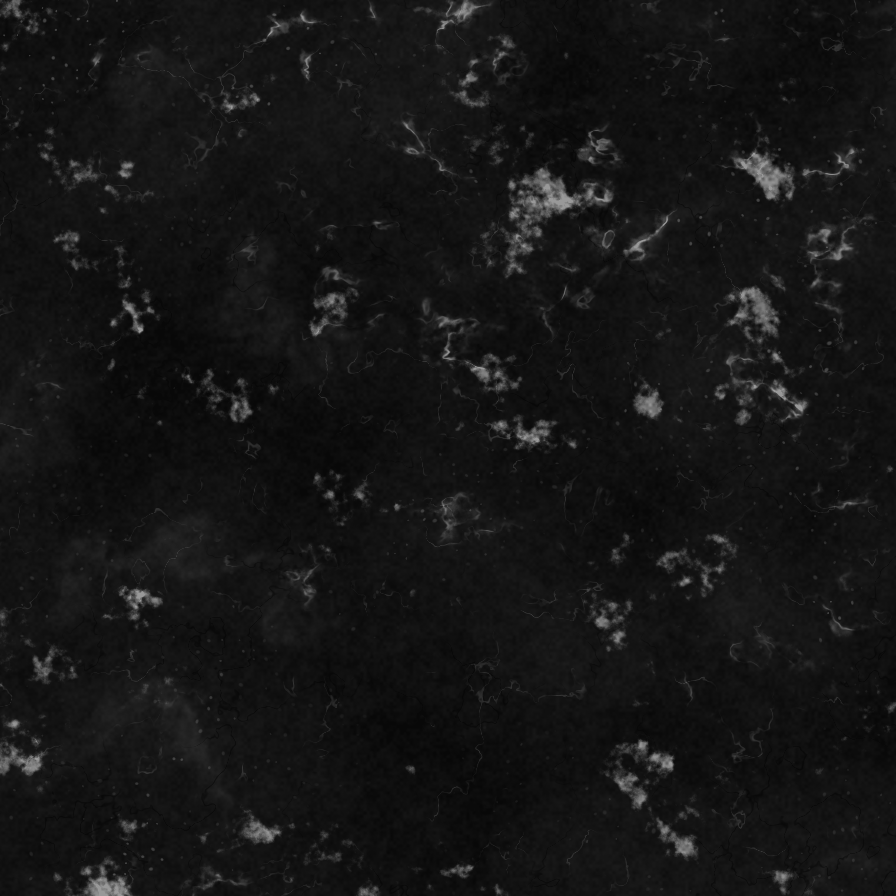
Reproduce this texture procedurally as a three.js fragment shader.

```glsl
varying vec2 vUv;

// Tones
const float STONE_TONE = 0.066;
const float CLOUD_GAIN = 0.075;
const float GRAIN_GAIN = 0.034;
const float WISP_GAIN = 0.042;
const float PATCH_GAIN = 0.26;
const float VEIN_GAIN = 0.27;
const float HALO_GAIN = 0.10;
const float THREAD_GAIN = 0.09;
const float SPECK_GAIN = 0.20;
const float CRACK_DEPTH = 0.4;

// Feature frequencies, in cycles per canvas
const float CLOUD_SCALE = 6.0;
const float WISP_SCALE = 4.2;
const float CLUSTER_SCALE = 5.5;
const float PATCH_SCALE = 12.5;
const float VEIN_SCALE = 13.0;
const float BREAK_SCALE = 15.0;
const float MOTTLE_SCALE = 85.0;
const float SPECK_SCALE = 75.0;
const float GRAIN_SCALE = 270.0;

// Shape controls
const float WARP_AMOUNT = 0.055;
const float VEIN_WIDTH = 0.022;
const float HALO_WIDTH = 0.085;
const float SPECK_SHARE = 0.22;
const vec2 PATCH_RANGE = vec2(0.66, 0.83);
const vec2 STRETCH = vec2(0.85, 1.15);

float hash(vec2 cell) {
  vec3 q = fract(vec3(cell.xyx) * 0.1031);
  q += dot(q, q.yzx + 33.33);
  return fract((q.x + q.y) * q.z);
}

float valueNoise(vec2 p) {
  vec2 cell = floor(p);
  vec2 f = fract(p);
  f = f * f * (3.0 - 2.0 * f);
  float low = mix(hash(cell), hash(cell + vec2(1.0, 0.0)), f.x);
  float high = mix(hash(cell + vec2(0.0, 1.0)), hash(cell + 1.0), f.x);
  return mix(low, high, f.y);
}

// Rotated octaves, normalised to 0..1
float fbm(vec2 p) {
  float sum = 0.0;
  float weight = 0.516;
  for (int i = 0; i < 5; i++) {
    p = mat2(1.6, 1.2, -1.2, 1.6) * p + 17.3;
    sum += weight * valueNoise(p * 0.5);
    weight *= 0.5;
  }
  return sum;
}

// Thin line where the field crosses its middle value
float contour(float field, float width) {
  return 1.0 - smoothstep(0.0, width, abs(field - 0.5));
}

// One small dot in some of the cells
float specks(vec2 p) {
  vec2 cell = floor(p);
  vec2 centre = 0.25 + 0.5 * vec2(hash(cell + 11.0), hash(cell + 57.0));
  float radius = mix(0.1, 0.24, hash(cell + 83.0));
  float dotShape = 1.0 - smoothstep(0.3 * radius, radius, length(fract(p) - centre));
  return dotShape * step(hash(cell + 29.0), SPECK_SHARE);
}

void main() {
  vec2 uv = vUv;
  vec2 warp = vec2(fbm(uv * 10.0 + 3.1), fbm(uv * 10.0 + 41.7)) - 0.5;
  vec2 p = uv + WARP_AMOUNT * warp;
  float mottle = fbm(uv * MOTTLE_SCALE + 71.0);
  float crumble = smoothstep(0.25, 0.75, mottle);
  float grain = valueNoise(uv * GRAIN_SCALE) - 0.5;

  // Dark stone with soft clouds
  float tone = STONE_TONE + CLOUD_GAIN * (fbm(p * CLOUD_SCALE + 7.0) - 0.5);
  tone += GRAIN_GAIN * (0.8 * grain + 1.2 * (mottle - 0.5));

  // Faint slanted wisps
  vec2 slanted = vec2(uv.x + uv.y, 1.5 * (uv.y - uv.x)) * 0.7 + 1.6 * WARP_AMOUNT * warp;
  float wisp = contour(fbm(slanted * WISP_SCALE + 23.0), 0.09);
  tone += WISP_GAIN * wisp * wisp * (0.5 + mottle) * smoothstep(0.38, 0.68, fbm(uv * 6.0 + 90.0));

  // Hairline cracks
  float crack = contour(fbm(p * 15.0 + 130.0), 0.012);
  tone *= 1.0 - CRACK_DEPTH * crack * smoothstep(0.42, 0.6, fbm(uv * 8.0 + 61.0));

  // Clusters that hold the pale minerals
  float cluster = smoothstep(0.44, 0.62, fbm(uv * CLUSTER_SCALE + 12.0));

  // Crumbly pale patches
  float body = fbm(p * STRETCH * PATCH_SCALE + 54.0);
  float patchMask = smoothstep(PATCH_RANGE.x, PATCH_RANGE.y,
    body + 0.34 * (mottle - 0.5) + 0.08 * (cluster - 0.6));
  tone += PATCH_GAIN * patchMask * (0.25 + 1.3 * crumble + 0.8 * grain);

  // Broken curling veins with a crumbly halo
  float veinField = fbm(p * STRETCH * VEIN_SCALE + 205.0);
  float breaks = smoothstep(0.46, 0.66, fbm(uv * BREAK_SCALE + 160.0));
  float gate = breaks * max(cluster, patchMask);
  float vein = contour(veinField, VEIN_WIDTH);
  float halo = contour(veinField + 0.15 * (mottle - 0.5), HALO_WIDTH);
  tone += gate * VEIN_GAIN * vein * (0.3 + 1.2 * crumble);
  tone += gate * HALO_GAIN * halo * (0.2 + 1.6 * crumble + 0.6 * grain);

  // Dim threads away from the clusters
  float thread = contour(fbm(p * 18.0 + 310.0), 0.016);
  tone += THREAD_GAIN * thread * smoothstep(0.5, 0.66, fbm(uv * 22.0 + 260.0)) * (0.4 + crumble);

  // Scattered bright specks
  float speckGate = smoothstep(0.4, 0.65, fbm(uv * 9.0 + 400.0));
  tone += SPECK_GAIN * specks(uv * SPECK_SCALE + 2.0 * warp) * speckGate * (0.4 + 0.6 * cluster);

  gl_FragColor = vec4(vec3(clamp(tone, 0.03, 0.6)), 1.0);
}
```
